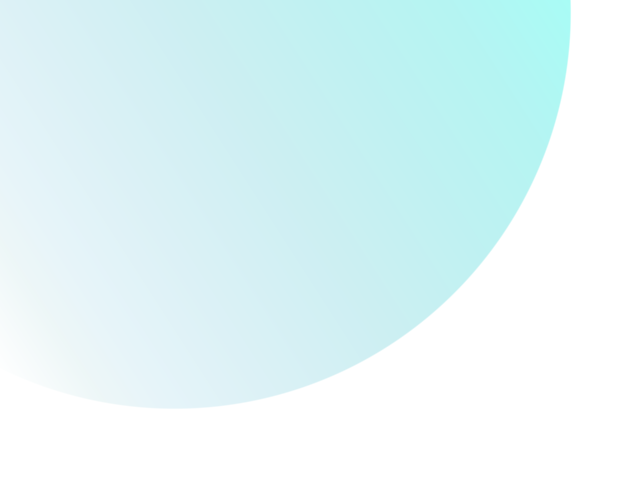
Give the GLSL for this background, as a WebGL 2 fragment shader.

```glsl
#version 300 es
precision highp float;

uniform vec2 u_resolution;
out vec4 fragColor;

const vec3 WHITE = vec3(1.0);
const vec3 MIST  = vec3(0.930, 0.967, 0.970);
const vec3 ICE   = vec3(0.902, 0.957, 0.978);
const vec3 PALE  = vec3(0.866, 0.947, 0.965);
const vec3 SKY   = vec3(0.804, 0.937, 0.950);
const vec3 AQUA  = vec3(0.747, 0.947, 0.949);
const vec3 MINT  = vec3(0.706, 0.959, 0.951);
const vec3 CYAN  = vec3(0.660, 0.988, 0.961);

float circleDistance(vec2 p, vec2 center, float radius) {
    return length(p - center) - radius;
}

// Blend toward the next colour between two gradient stops
vec3 addStop(vec3 base, vec3 next, float from, float to, float t) {
    return mix(base, next, clamp((t - from) / (to - from), 0.0, 1.0));
}

vec3 discGradient(float t) {
    vec3 color = addStop(WHITE, MIST, -0.430, -0.274, t);
    color = addStop(color, ICE, -0.274, -0.166, t);
    color = addStop(color, PALE, -0.166, 0.0, t);
    color = addStop(color, SKY, 0.0, 0.293, t);
    color = addStop(color, AQUA, 0.293, 0.571, t);
    color = addStop(color, MINT, 0.571, 0.800, t);
    return addStop(color, CYAN, 0.800, 1.0, t);
}

void main() {
    // Canvas height is one unit
    vec2 p = gl_FragCoord.xy / u_resolution.y;
    float pixel = 1.0 / u_resolution.y;

    // Gradient runs from lower left to upper right
    vec2 axis = normalize(vec2(0.84, 0.54));
    float t = dot(p - vec2(0.0, 1.0), axis);

    // Large disc cut by the top and left edges
    float d = circleDistance(p, vec2(0.365, 0.974), 0.829);
    float coverage = 1.0 - smoothstep(-pixel, pixel, d);

    fragColor = vec4(mix(WHITE, discGradient(t), coverage), 1.0);
}
```
